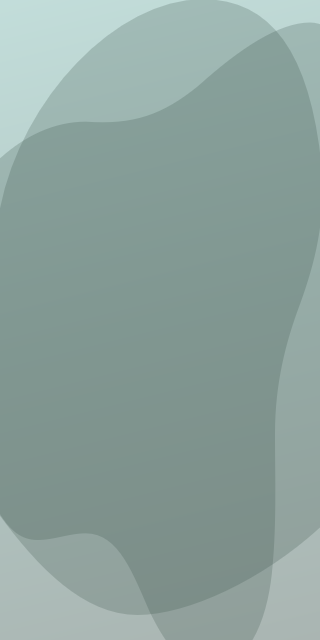
This background is drawn by a WebGL 2 fragment shader. Its source:

```glsl
#version 300 es
precision highp float;
// Two translucent, overlapping sage blobs on a pale teal-to-grey gradient.
uniform vec2 u_resolution;
out vec4 fragColor;

vec2 point;     // shaded position: 384 x 768 design units, y down
vec2 pen;       // current end of the outline
float nearest;  // squared distance to the outline
float side;     // -1 inside, +1 outside

void moveTo(vec2 start) {
  pen = start;
  nearest = 1e9;
  side = 1.0;
}

void lineTo(vec2 end) {
  vec2 edge = end - pen, w = point - pen;
  vec2 gap = w - edge * clamp(dot(w, edge) / dot(edge, edge), 0.0, 1.0);
  nearest = min(nearest, dot(gap, gap));
  // Even-odd crossing test
  bool crosses = (pen.y > point.y) != (end.y > point.y);
  if (crosses && w.x < edge.x * w.y / edge.y) side = -side;
  pen = end;
}

// Cubic Bezier from the pen, flattened into short lines
void curveTo(vec2 c1, vec2 c2, vec2 end) {
  vec2 start = pen;
  for (int i = 1; i <= 16; i++) {
    float t = float(i) / 16.0, s = 1.0 - t;
    lineTo(s * s * s * start + 3.0 * s * t * (s * c1 + t * c2) + t * t * t * end);
  }
}

float coverage(float pixel) {
  return clamp(0.5 - side * sqrt(nearest) / pixel, 0.0, 1.0);
}

// Tall egg with a pinched right flank and a lobe at the bottom
float eggBlob(float pixel) {
  moveTo(vec2(0, 250));
  curveTo(vec2(26, 118), vec2(140, -1), vec2(243, -1));
  curveTo(vec2(325, -1), vec2(372, 62), vec2(386, 200));
  curveTo(vec2(391, 265), vec2(378, 315), vec2(360, 365));
  curveTo(vec2(343, 410), vec2(330, 460), vec2(330, 520));
  curveTo(vec2(330, 575), vec2(332, 625), vec2(327, 680));
  curveTo(vec2(323, 730), vec2(305, 800), vec2(250, 805));
  curveTo(vec2(215, 800), vec2(195, 765), vec2(180, 735));
  curveTo(vec2(160, 690), vec2(143, 640), vec2(103, 640));
  curveTo(vec2(83, 640), vec2(65, 648), vec2(45, 648));
  curveTo(vec2(25, 648), vec2(12, 636), vec2(0, 617));
  curveTo(vec2(-60, 540), vec2(-50, 420), vec2(0, 250));
  return coverage(pixel);
}

// Wide blob with a wavy upper edge and a rounded base
float waveBlob(float pixel) {
  moveTo(vec2(0, 190));
  curveTo(vec2(30, 163), vec2(65, 146), vec2(103, 146));
  curveTo(vec2(160, 150), vec2(195, 138), vec2(238, 103));
  curveTo(vec2(288, 58), vec2(335, 27), vec2(372, 27));
  curveTo(vec2(400, 27), vec2(430, 60), vec2(450, 120));
  curveTo(vec2(520, 300), vec2(470, 560), vec2(384, 633));
  curveTo(vec2(315, 696), vec2(225, 738), vec2(165, 738));
  curveTo(vec2(100, 738), vec2(45, 680), vec2(0, 619));
  curveTo(vec2(-60, 540), vec2(-60, 250), vec2(0, 190));
  return coverage(pixel);
}

void main() {
  vec2 uv = gl_FragCoord.xy / u_resolution;
  point = vec2(uv.x, 1.0 - uv.y) * vec2(384, 768);
  float pixel = 384.0 / u_resolution.x;

  // Slightly tilted three-stop gradient
  float t = (point.y + 0.25 * point.x) / 864.0;
  vec3 mist = vec3(0.762, 0.868, 0.855);
  vec3 sage = vec3(0.698, 0.782, 0.767);
  vec3 stone = vec3(0.666, 0.710, 0.698);
  vec3 color = mix(mix(mist, sage, min(t * 2.0, 1.0)), stone, max(t * 2.0 - 1.0, 0.0));

  // Translucent dark green layers
  vec3 shade = vec3(0.20, 0.295, 0.26);
  color = mix(color, shade, 0.22 * eggBlob(pixel));
  color = mix(color, shade, 0.22 * waveBlob(pixel));
  fragColor = vec4(color, 1.0);
}
```
